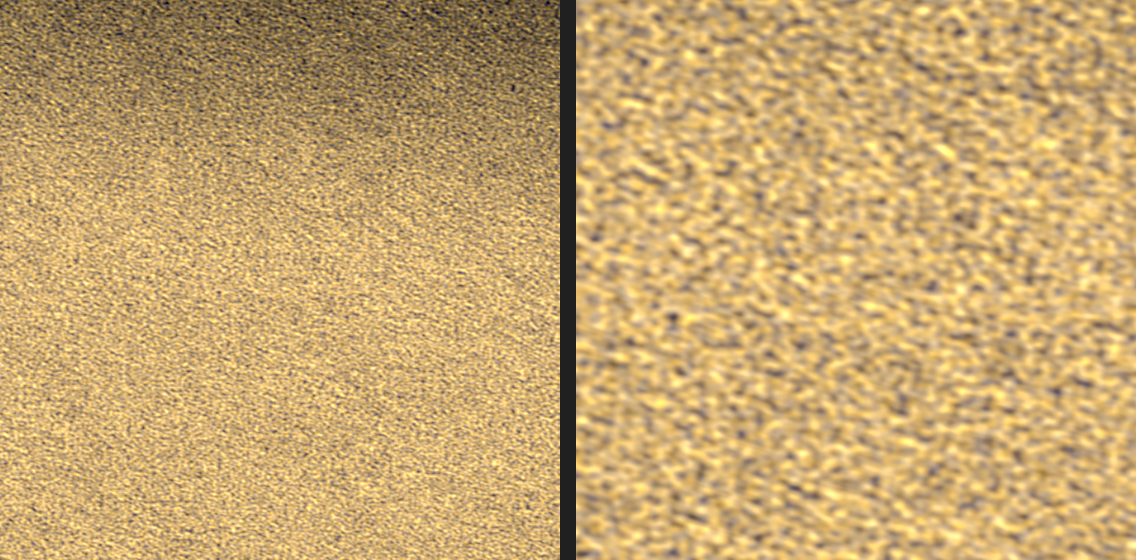
Left: the whole. Right: its middle third, enlarged.
Write a WebGL 2 fragment shader that draws this texture.

```glsl
#version 300 es
precision highp float;
// Brushed gold foil: fine glittering grain, faint slanted scratches, shaded toward the top.

uniform vec2 u_resolution;
out vec4 fragColor;

// Pseudo-random unit gradient for a lattice cell
vec2 cellGradient(vec2 cell) {
  uvec2 q = uvec2(ivec2(cell)) * uvec2(1597u, 3812u + 1u);
  uint h = (q.x ^ (q.y << 9)) * 747796u + 28915u;
  h ^= h >> 15;
  h *= 739391u;
  h ^= h >> 13;
  h *= 569421u;
  h ^= h >> 16;
  float angle = float(h & 0xffffu) / 65536.0 * 6.2832;
  return vec2(cos(angle), sin(angle));
}

float gradientNoise(vec2 p) {
  vec2 i = floor(p), f = p - i;
  vec2 e = vec2(1.0, 0.0);
  vec2 w = f * f * f * (f * (f * 6.0 - 15.0) + 10.0);
  float low = mix(dot(cellGradient(i), f),
                  dot(cellGradient(i + e.xy), f - e.xy), w.x);
  float high = mix(dot(cellGradient(i + e.yx), f - e.yx),
                   dot(cellGradient(i + e.xx), f - e.xx), w.x);
  return mix(low, high, w.y);
}

// Coordinates along and across a direction that falls to the right
vec2 slant(vec2 p, float angle) {
  float c = cos(angle), s = sin(angle);
  return vec2(c * p.x - s * p.y, s * p.x + c * p.y);
}

void main() {
  vec2 uv = gl_FragCoord.xy / u_resolution;

  // Broad shading: darkest in the upper right, with soft slanted mottling
  float depth = 1.0 - uv.y - 0.09 * uv.x;
  float tone = mix(0.42, 0.83, smoothstep(-0.15, 0.42, depth));
  tone += 0.05 * gradientNoise(slant(uv, 0.5) * vec2(4.0, 9.0) + 31.0);
  tone += 0.05 * gradientNoise(slant(uv, 0.6) * vec2(15.0, 34.0) + 57.0);

  // Fine grain, wider than tall, with a slanted weave
  float grain = 0.65 * gradientNoise(uv * vec2(118.0, 176.0) + 11.3);
  grain += 0.55 * gradientNoise(slant(uv, 0.35) * vec2(131.0, 187.0) + 203.7);
  grain += 0.40 * gradientNoise(slant(uv, 0.5) * vec2(48.0, 160.0) + 419.1);
  grain = 0.42 * grain + 0.30 * grain * abs(grain);

  // Hairline scratches that bend slightly and come and go
  vec2 bent = uv + 0.02 * gradientNoise(uv * 3.0 + 7.0);
  float patches = smoothstep(-0.05, 0.35, gradientNoise(uv * 6.0 + 83.0));
  float hairs = gradientNoise(slant(bent, 0.58) * vec2(13.0, 125.0) + 611.0);
  float flatHairs = gradientNoise(slant(bent, 0.25) * vec2(14.0, 135.0) + 877.0);
  grain += 0.22 * patches * hairs;
  grain += 0.18 * (1.0 - patches) * flatHairs * smoothstep(0.0, 0.4, abs(flatHairs));

  // Small shifts between warm gold and pale tan
  float paleness = gradientNoise(uv * vec2(109.0, 163.0) + 307.9);
  paleness += 0.5 * gradientNoise(slant(uv, 1.1) * 145.0 + 521.3);

  vec3 color = tone * vec3(1.0, 0.835, 0.56)
             + grain * vec3(1.0, 0.84, 0.32)
             + paleness * vec3(-0.05, 0.0, 0.14);
  fragColor = vec4(clamp(color, 0.0, 1.0), 1.0);
}
```
